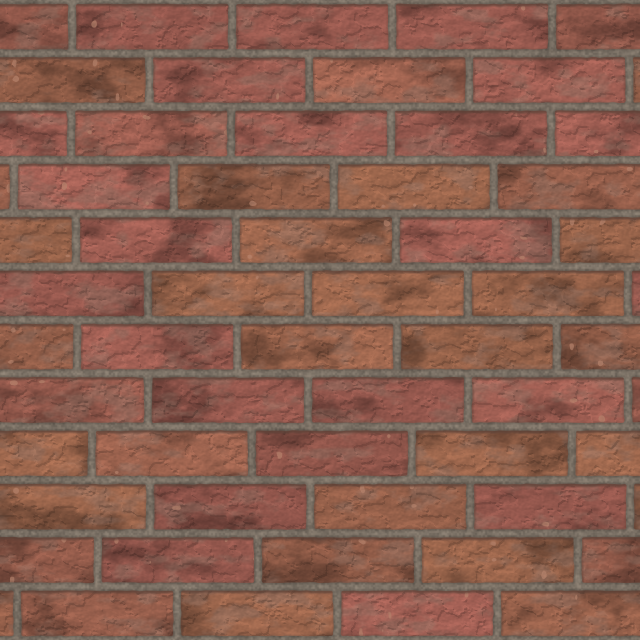
A WebGL 1 fragment shader for this texture:

```glsl
precision highp float;
// Weathered red brick wall in running bond with recessed grey mortar; tiles seamlessly.
uniform vec2 u_resolution;

const vec2 BRICKS = vec2(4.0, 12.0);   // repeats across and down
const float JOINT = 0.0125;            // mortar width
const float CORNER = 0.003;
const float BOND_JITTER = 0.27;        // sideways drift of rows, in bricks

const vec3 RED = vec3(0.605, 0.357, 0.315);
const vec3 ORANGE = vec3(0.592, 0.388, 0.290);
const vec3 DUST = vec3(0.540, 0.425, 0.375);
const vec3 CHIP = vec3(0.720, 0.520, 0.430);
const vec3 MORTAR = vec3(0.475, 0.435, 0.390);
const vec3 SOOT = vec3(0.360, 0.255, 0.215);

float hash(vec2 p) {
  vec3 q = fract(p.xyx * 0.1031);
  q += dot(q, q.yzx + 33.33);
  return fract((q.x + q.y) * q.z);
}

// Value noise that repeats after a whole number of cells.
float noise(vec2 uv, vec2 period, float seed) {
  vec2 p = uv * period;
  vec2 cell = floor(p);
  vec2 f = fract(p);
  f = f * f * (3.0 - 2.0 * f);
  vec2 a = mod(cell, period) + seed;
  vec2 b = mod(cell + 1.0, period) + seed;
  return mix(mix(hash(a), hash(vec2(b.x, a.y)), f.x),
             mix(hash(vec2(a.x, b.y)), hash(b), f.x), f.y);
}

float fbm(vec2 uv, vec2 period, float seed) {
  float sum = 0.0;
  float gain = 0.5;
  for (int i = 0; i < 4; i++) {
    sum += gain * noise(uv, period, seed);
    period *= 2.0;
    seed += 19.0;
    gain *= 0.5;
  }
  return sum / 0.9375;
}

// Stepped height of the rough clay face.
float clayHeight(vec2 uv, float seed) {
  float h = fbm(uv, vec2(44.0, 64.0), seed);
  return h + 0.35 * smoothstep(0.46, 0.54, h);
}

float roundBox(vec2 p, vec2 halfSize, float radius) {
  vec2 q = abs(p) - halfSize + radius;
  return length(max(q, 0.0)) + min(max(q.x, q.y), 0.0) - radius;
}

// Sparse pale chips, one candidate per wrapped cell.
float chips(vec2 uv, vec2 grid, float soft) {
  vec2 id = mod(floor(uv * grid), grid);
  vec2 centre = 0.35 + 0.3 * vec2(hash(id + 11.0), hash(id + 47.0));
  vec2 p = (fract(uv * grid) - centre) / grid;
  float stretch = mix(0.7, 1.4, hash(id + 83.0));
  p *= vec2(stretch, 1.0 / stretch);
  float size = mix(0.0018, 0.0052, hash(id + 29.0));
  float ragged = 0.004 * (noise(uv, vec2(160.0), 5.0) - 0.5);
  float present = step(0.92, hash(id + 61.0));
  return present * (1.0 - smoothstep(-soft, soft, length(p) + ragged - size));
}

vec3 brickColor(vec2 uv, vec2 id, float soft) {
  float seed = floor(hash(id + 7.0) * 200.0);
  vec3 color = mix(RED, ORANGE, smoothstep(0.25, 0.85, hash(id + 31.0)));
  color *= mix(0.92, 1.07, hash(id + 53.0));

  // Firing clouds and dusty smears
  float cloud = fbm(uv, vec2(14.0, 22.0), seed);
  color *= 1.0 - 0.24 * smoothstep(0.5, 0.75, cloud) + 0.10 * (0.5 - cloud);
  float smear = fbm(uv, vec2(26.0, 48.0), seed + 90.0);
  color = mix(color, DUST, 0.45 * smoothstep(0.48, 0.75, smear));

  // Relief lit along a diagonal
  vec2 tilt = vec2(0.0008, -0.0013);
  float slope = clayHeight(uv + tilt, seed) - clayHeight(uv - tilt, seed);
  color *= 1.0 + clamp(0.55 * slope, -0.17, 0.09);
  color *= 1.0 + 0.07 * (noise(uv, vec2(256.0), seed) - 0.5);
  return mix(color, CHIP, 0.65 * chips(uv, vec2(24.0, 36.0), soft));
}

vec3 mortarColor(vec2 uv, float gap) {
  float grain = noise(uv, vec2(320.0), 3.0) + noise(uv, vec2(192.0), 71.0) - 1.0;
  float stain = fbm(uv, vec2(20.0), 37.0) - 0.5;
  float hollow = mix(0.87, 1.03, smoothstep(0.0, 0.4 * JOINT, gap));
  return MORTAR * hollow * (1.0 + 0.17 * grain + 0.15 * stain);
}

void main() {
  vec2 uv = gl_FragCoord.xy / u_resolution;
  float soft = max(0.0011, 0.75 / min(u_resolution.x, u_resolution.y));

  // Running bond: alternate rows shift by half a brick, plus drift
  vec2 wall = uv * BRICKS;
  float row = floor(wall.y);
  wall.x -= 0.5 * mod(row, 2.0) + BOND_JITTER * (hash(vec2(row, 23.0)) - 0.5);
  vec2 id = mod(floor(wall), BRICKS);
  vec2 local = (fract(wall) - 0.5) / BRICKS;
  vec2 halfSize = 0.5 / BRICKS - 0.5 * JOINT;
  float wobble = 0.0018 * (noise(uv, vec2(96.0), 13.0) - 0.5);
  float edge = roundBox(local, halfSize, CORNER) + wobble;

  // Brick face with a shaded rim, deepest under the upper joint
  vec3 brick = brickColor(uv, id, soft);
  float rim = smoothstep(-0.0045, 0.001, edge);
  float topShade = smoothstep(halfSize.y - 0.0065, halfSize.y - 0.001, local.y + wobble);
  float leftShade = smoothstep(halfSize.x - 0.005, halfSize.x, wobble - local.x);
  brick = mix(brick, SOOT, max(0.75 * topShade, max(0.45 * leftShade, 0.3 * rim)));

  vec3 color = mix(brick, mortarColor(uv, edge), smoothstep(-soft, soft, edge));
  gl_FragColor = vec4(color, 1.0);
}
```
